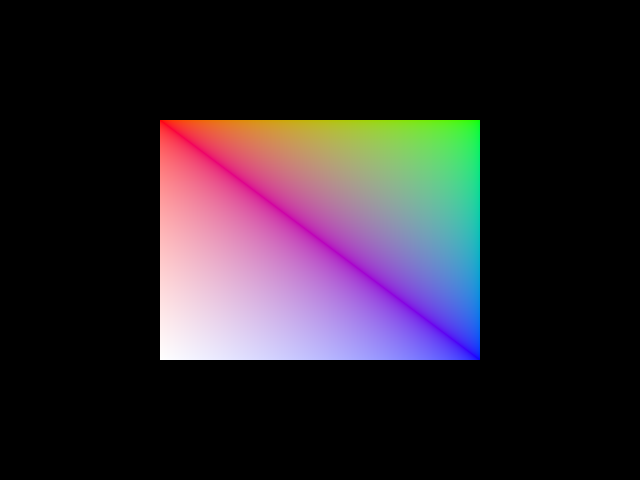
A Shadertoy shader for this background:

```glsl
// A centred rectangle on black, blending red, green, blue and white corners across a diagonal fold.

const vec2 PANEL_MIN = vec2(0.25);
const vec2 PANEL_SIZE = vec2(0.5);
const vec3 BACKGROUND = vec3(0.0);

// Signed distance to a box, negative inside.
float boxDistance(vec2 p, vec2 halfSize) {
    vec2 d = abs(p) - halfSize;
    return length(max(d, 0.0)) + min(max(d.x, d.y), 0.0);
}

// Linear light of two triangles: white fades to the fold, green grows beyond it.
vec3 cornerBlend(vec2 uv) {
    float fold = abs(uv.x + uv.y - 1.0);
    return vec3(1.0 - uv.x, fold, 1.0 - uv.y);
}

// Linear light to sRGB.
vec3 encodeSrgb(vec3 light) {
    vec3 curve = 1.055 * pow(light, vec3(1.0 / 2.4)) - 0.055;
    return mix(12.92 * light, curve, step(0.0031308, light));
}

void mainImage(out vec4 fragColor, in vec2 fragCoord) {
    vec2 canvas = fragCoord / iResolution.xy;
    vec2 uv = clamp((canvas - PANEL_MIN) / PANEL_SIZE, 0.0, 1.0);

    // Panel coverage, with an edge one pixel wide.
    float aspect = iResolution.x / iResolution.y;
    vec2 scale = vec2(aspect, 1.0);
    vec2 fromCentre = (canvas - PANEL_MIN - 0.5 * PANEL_SIZE) * scale;
    float edge = boxDistance(fromCentre, 0.5 * PANEL_SIZE * scale);
    float coverage = clamp(0.5 - edge * iResolution.y, 0.0, 1.0);

    vec3 panel = encodeSrgb(cornerBlend(uv));
    fragColor = vec4(mix(BACKGROUND, panel, coverage), 1.0);
}
```
